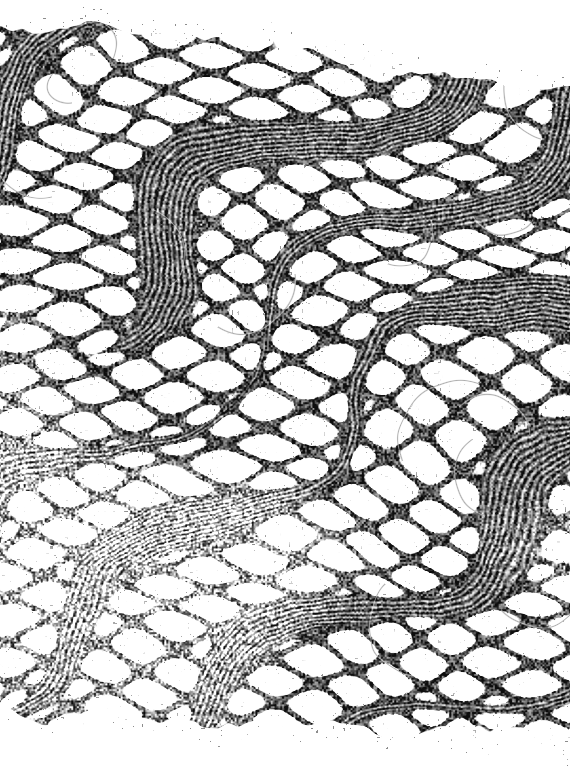
Give the GLSL for this pattern, as a Shadertoy shader.

```glsl
const vec2 THREAD_RISING = vec2(0.064, 0.036);    // lattice steps, canvas widths
const vec2 THREAD_FALLING = vec2(0.075, -0.042);
const float THREAD_HALF_WIDTH = 0.0043;
const float CORNER_ROUNDING = 0.022;
const vec2 BAND_DIRECTION = vec2(0.819, 0.574);
const float BAND_SPACING = 0.25;
const float MEANDER_SIZE = 0.075;
const float MEANDER_RATE = 10.0;
const float FIBRES_PER_WIDTH = 115.0;
const float GRAINS_PER_WIDTH = 300.0;
const int HAIR_COUNT = 16;
const vec3 PAPER = vec3(1.0);
const vec3 INK = vec3(0.05);
const float TAU = 6.2832;

float hash(vec2 p) {
    vec3 q = fract(p.xyx * 0.1031);
    q += dot(q, q.yzx + 33.33);
    return fract((q.x + q.y) * q.z);
}

float noise(vec2 p) {
    vec2 cell = floor(p), f = fract(p);
    f = f * f * (3.0 - 2.0 * f);
    return mix(mix(hash(cell), hash(cell + vec2(1, 0)), f.x),
               mix(hash(cell + vec2(0, 1)), hash(cell + vec2(1, 1)), f.x), f.y);
}

vec2 warp(vec2 p) {
    return vec2(noise(p + 17.3), noise(p + 61.7)) - 0.5;
}

float smoothMin(float a, float b, float k) {
    float h = max(k - abs(a - b), 0.0) / k;
    return min(a, b) - h * h * k * 0.25;
}

// Distance to the threads of a skewed, uneven net
float netDistance(vec2 p) {
    p += 0.09 * warp(p * 3.0) + 0.024 * warp(p * 9.0);
    vec2 g = inverse(mat2(THREAD_RISING, THREAD_FALLING)) * p;
    g.y += 0.22 * (hash(vec2(floor(g.x) + 40.0, 7.0)) - 0.5);
    float area = abs(THREAD_RISING.x * THREAD_FALLING.y - THREAD_RISING.y * THREAD_FALLING.x);
    vec2 span = area / vec2(length(THREAD_FALLING), length(THREAD_RISING));
    vec2 side = (0.5 - abs(fract(g) - 0.5)) * span;
    return smoothMin(side.x, side.y, CORNER_ROUNDING) - THREAD_HALF_WIDTH;
}

// Meandering fibre bands: x = signed offset from the axis, y = half width
vec2 fibreBand(vec2 p) {
    p += 0.1 * warp(p * 2.3 + 5.0) + 0.012 * warp(p * 13.0);
    float along = dot(p, BAND_DIRECTION);
    float across = dot(p, vec2(-BAND_DIRECTION.y, BAND_DIRECTION.x));
    float angle = MEANDER_RATE * along + 3.0 * across;
    float slope = MEANDER_SIZE * MEANDER_RATE * cos(angle);
    float v = (across + MEANDER_SIZE * sin(angle)) / BAND_SPACING;
    float id = floor(v);
    float offset = (fract(v) - 0.5 + 0.3 * (hash(vec2(id + 30.0, 3.0)) - 0.5)) * BAND_SPACING;
    float halfWidth = mix(-0.012, 0.054, noise(vec2(along * 4.0, id * 5.0 + 70.0)));
    return vec2(offset / sqrt(1.0 + slope * slope), halfWidth);
}

// Coverage of thin loose arcs
float hairs(vec2 p, float height, float px) {
    float cover = 0.0;
    for (int i = 0; i < HAIR_COUNT; i++) {
        float k = float(i);
        vec2 q = p - vec2(hash(vec2(k, 1.0)), height * hash(vec2(k, 2.0)));
        float radius = mix(0.03, 0.11, hash(vec2(k, 3.0)));
        float turn = TAU * hash(vec2(k, 4.0));
        float arc = step(0.45, dot(q, vec2(cos(turn), sin(turn))) / (length(q) + 0.0001));
        float d = abs(length(q + 0.012 * warp(p * 20.0)) - radius) - 0.0006;
        cover = max(cover, arc * (1.0 - smoothstep(-px, px, d)));
    }
    return cover;
}

void mainImage(out vec4 fragColor, in vec2 fragCoord) {
    vec2 p = fragCoord / iResolution.x;
    float height = iResolution.y / iResolution.x;
    float px = 1.0 / iResolution.x;
    float grain = noise(p * GRAINS_PER_WIDTH);

    // Net and bands joined with soft fillets and a rough outline
    vec2 band = fibreBand(p);
    float bandDistance = abs(band.x) - band.y;
    float fabric = smoothMin(netDistance(p), bandDistance, 0.02) + 0.0022 * (grain - 0.5);

    // Ragged upper and lower borders
    float fray = 0.04 * (noise(p * 13.0) - 0.5) + 0.012 * (noise(p * 50.0) - 0.5);
    float top = height - 0.055 - 0.1 * smoothstep(0.25, 1.0, p.x) + fray;
    float bottom = 0.09 - 0.04 * p.x + fray;
    float border = max(p.y - top, bottom - p.y);
    float cover = 1.0 - smoothstep(-0.7 * px, 0.7 * px, max(fabric, border));

    // Speckled threads, striped bands and worn patches
    float phase = TAU * FIBRES_PER_WIDTH * band.x + 7.0 * noise(p * 14.0) + 3.0 * noise(p * 45.0);
    float stripe = 0.5 + 0.5 * sin(phase);
    float inBand = smoothstep(-0.002, 0.007, -bandDistance);
    float worn = smoothstep(0.62, 0.88, noise(p * 2.6 + 11.0));
    float threadTone = 0.17 + 0.85 * (grain - 0.4);
    float bandTone = 0.02 + 0.6 * stripe + 0.7 * (grain - 0.4);
    float tone = mix(threadTone, bandTone, inBand) + worn * (0.15 + 0.45 * grain);
    vec3 color = mix(PAPER, mix(INK, PAPER, clamp(tone, 0.0, 1.0)), cover);

    // Hairs are pale on fabric and dark on paper
    float hair = hairs(p, height, px) * step(border, 0.0);
    color = mix(color, mix(vec3(0.4), PAPER, cover), 0.7 * hair);

    // Sparse dust close to the threads
    float dust = step(0.93, noise(p * 260.0 + 9.0)) * (1.0 - smoothstep(0.0, 0.02, fabric));
    color *= 1.0 - 0.45 * dust * (1.0 - cover) * step(border, 0.03);
    fragColor = vec4(color, 1.0);
}
```
